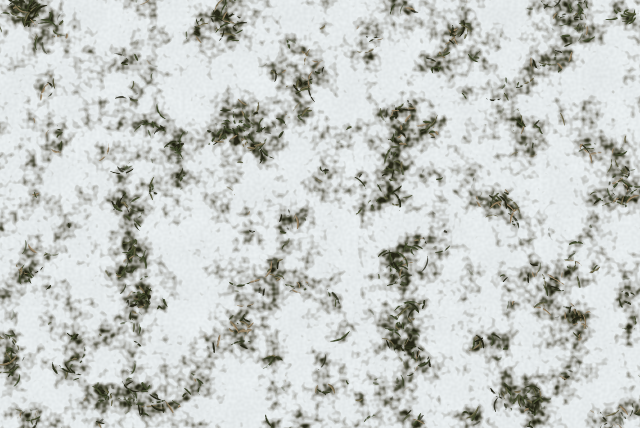
Give the GLSL for this texture, as a Shadertoy shader.

```glsl
const vec3 SNOW = vec3(0.90, 0.92, 0.925);
const vec3 THIN_SNOW = vec3(0.78, 0.79, 0.78);
const vec3 SLUSH = vec3(0.64, 0.64, 0.61);
const vec3 DRY_MOSS = vec3(0.47, 0.47, 0.42);
const vec3 MOSS = vec3(0.31, 0.32, 0.24);
const vec3 SOIL = vec3(0.14, 0.14, 0.085);
const vec3 GREEN_BLADE = vec3(0.25, 0.29, 0.17);
const vec3 STRAW_BLADE = vec3(0.58, 0.50, 0.38);
const float TAU = 6.2831853;
const int BLADE_LAYERS = 7;

// Integer hash giving two values in 0..1
vec2 hash2(vec2 cell, int seed) {
    uvec2 v = uvec2(ivec2(cell) + ivec2(seed * 131, seed * 57));
    v = v * 1664525u + 1013904223u;
    v.x += v.y * 1664525u;
    v.y += v.x * 1664525u;
    v ^= v >> 16u;
    v.x += v.y * 1664525u;
    v.y += v.x * 1664525u;
    v ^= v >> 16u;
    return vec2(v & 65535u) / 65535.0;
}

float cornerSlope(vec2 cell, vec2 offset, int seed) {
    float angle = TAU * hash2(cell, seed).x;
    return dot(vec2(cos(angle), sin(angle)), offset);
}

float gradientNoise(vec2 p, int seed) {
    vec2 cell = floor(p), f = p - cell;
    vec2 w = f * f * f * (f * (f * 6.0 - 15.0) + 10.0);
    vec2 e = vec2(1.0, 0.0);
    float low = mix(cornerSlope(cell, f, seed),
                    cornerSlope(cell + e.xy, f - e.xy, seed), w.x);
    float high = mix(cornerSlope(cell + e.yx, f - e.yx, seed),
                     cornerSlope(cell + e.xx, f - e.xx, seed), w.x);
    return mix(low, high, w.y);
}

// High where turf pokes through the snow
float turfDensity(vec2 p) {
    return gradientNoise(p * 8.0, 1)
         + 0.75 * gradientNoise(p * 18.0, 2)
         + 0.45 * gradientNoise(p * 40.0, 3);
}

// Snow thinning into slush, moss and bare soil
vec3 groundColor(float exposure) {
    vec3 c = mix(SNOW, THIN_SNOW, smoothstep(-0.15, 0.17, exposure));
    c = mix(c, SLUSH, smoothstep(0.15, 0.37, exposure));
    c = mix(c, DRY_MOSS, smoothstep(0.34, 0.52, exposure));
    c = mix(c, MOSS, smoothstep(0.47, 0.66, exposure));
    return mix(c, SOIL, smoothstep(0.60, 0.85, exposure));
}

// Tapered, slightly bent blade: x is coverage, y the position across it
vec2 bladeShape(vec2 p, float angle, float halfLength, float halfWidth, float bend, float blur) {
    vec2 dir = vec2(cos(angle), sin(angle));
    float along = dot(p, dir) / halfLength;
    float across = dot(p, vec2(-dir.y, dir.x)) - bend * halfLength * (along * along - 0.4);
    float width = halfWidth * sqrt(max(0.0, 1.0 - along * along));
    float cover = 1.0 - smoothstep(width - blur, width + blur, abs(across));
    return vec2(cover * step(abs(along), 1.0), across / halfWidth);
}

vec3 bladeColor(float pick, float dryness) {
    vec3 c = mix(SOIL, GREEN_BLADE, smoothstep(0.0, 0.55, pick));
    return mix(c, STRAW_BLADE, smoothstep(0.55, 0.95, pick + 0.6 * dryness));
}

// One layer of blades scattered over a jittered grid
vec3 addBlades(vec3 color, vec2 p, float scale, int seed, float bare, float blur) {
    vec2 home = floor(p * scale);
    for (int j = -1; j <= 1; j++)
    for (int i = -1; i <= 1; i++) {
        vec2 cell = home + vec2(i, j);
        vec2 root = (cell + hash2(cell, seed)) / scale;
        vec2 style = hash2(cell, seed + 20);
        vec2 form = hash2(cell, seed + 40);
        float density = turfDensity(root);
        float threshold = mix(0.02, 0.55, sqrt(style.x));
        float growth = smoothstep(threshold, threshold + 0.15, density);
        if (growth <= 0.0) continue;
        float angle = 7.0 * gradientNoise(root * 5.0, 7) + 2.6 * (form.x - 0.5) + 1.2;
        float halfLength = mix(0.25, 0.75, form.y * form.y) * mix(0.5, 1.0, growth) / scale;
        vec2 blade = bladeShape(p - root, angle, halfLength, mix(0.0014, 0.0027, style.y),
                                0.7 * (form.y - 0.5), blur);
        float dryness = gradientNoise(root * 4.0, 8);
        vec3 tint = bladeColor(fract(style.y * 7.3 + form.x), dryness);
        tint *= 1.0 + 0.22 * clamp(blade.y, -1.0, 1.0);
        color = mix(color, tint, blade.x * growth * bare);
    }
    return color;
}

void mainImage(out vec4 fragColor, in vec2 fragCoord) {
    vec2 p = fragCoord / iResolution.y + 3.0;
    float blur = max(0.0013, 0.6 / iResolution.y);

    // Crumbly snow cover
    float crumbs = 0.5 * gradientNoise(p * 48.0, 4) + 0.5 * gradientNoise(p * 95.0, 5);
    float exposure = turfDensity(p) + crumbs;
    vec3 color = groundColor(exposure - 0.03);
    color += 0.035 * gradientNoise(p * 120.0, 6) + 0.02 * gradientNoise(p * 14.0, 9);

    // Grass, partly buried under the crumbs
    float bare = smoothstep(-0.22, 0.02, crumbs + 0.25 * exposure);
    for (int layer = 0; layer < BLADE_LAYERS; layer++) {
        float scale = 24.0 + 2.5 * float(layer);
        color = addBlades(color, p, scale, 60 + layer, bare, blur);
    }

    fragColor = vec4(clamp(color, 0.0, 1.0), 1.0);
}
```
